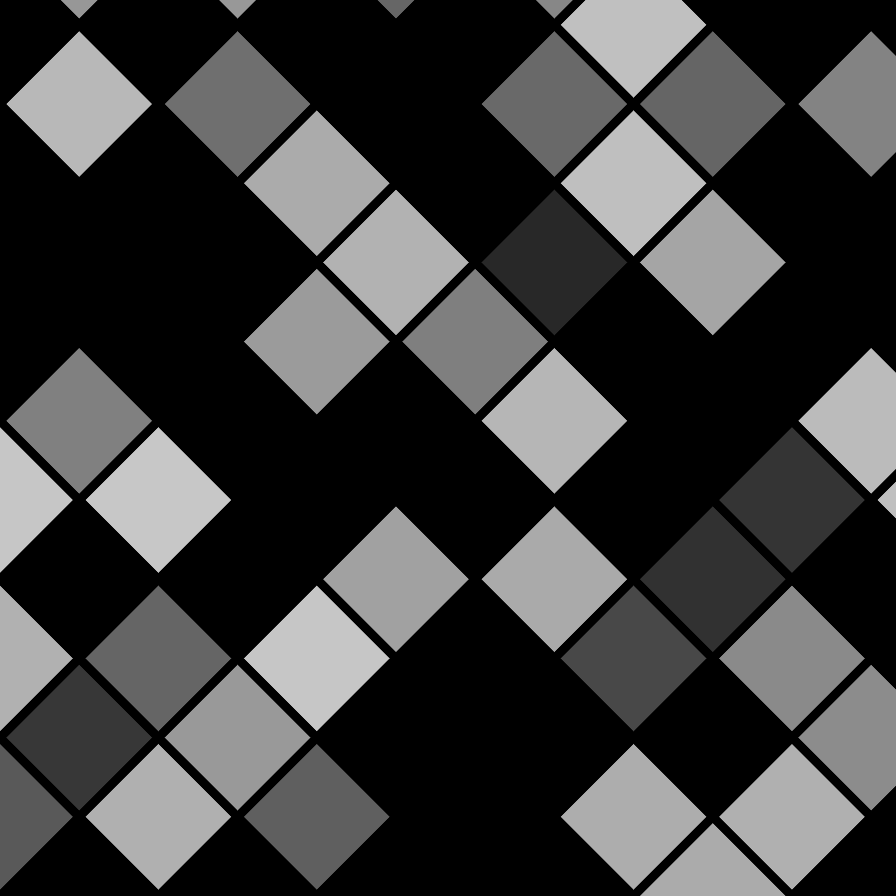
Reproduce this pattern procedurally as a WebGL 1 fragment shader.

```glsl
precision highp float;

uniform vec2 u_resolution;

const float CELLS = 8.0;         // cells per canvas side, along the tilted axes
const float HALF_SIDE = 0.46;    // half side of a tile, in cells
const float FILL_CHANCE = 0.51;  // share of cells holding a tile
const float BRIGHTEST = 0.79;

// Quarter-diagonal turn: rows and columns run along the diagonals
vec2 tilt(vec2 p) {
  return vec2(p.x + p.y, p.y - p.x) * sqrt(0.5);
}

float hash(vec2 cell, float seed) {
  return fract(sin(dot(cell, vec2(12.9898, 78.233)) + seed) * 43758.5453);
}

float squareDistance(vec2 p, float halfSide) {
  vec2 d = abs(p) - halfSide;
  return max(d.x, d.y);
}

// Grey of one cell: empty, or a random tone weighted towards the light end
float tileTone(vec2 cell, float chance, float brightest) {
  float filled = step(hash(cell, 0.0), chance);
  return filled * brightest * sqrt(hash(cell, 4.7));
}

void main() {
  float side = min(u_resolution.x, u_resolution.y);
  vec2 grid = tilt(gl_FragCoord.xy / side) * CELLS;
  vec2 cell = floor(grid);
  float pixel = CELLS / side;

  // Separate tiles on black
  float edge = squareDistance(grid - cell - 0.5, HALF_SIDE);
  float coverage = 1.0 - smoothstep(-0.5 * pixel, 0.5 * pixel, edge);
  float tone = tileTone(cell, FILL_CHANCE, BRIGHTEST);

  gl_FragColor = vec4(vec3(tone * coverage), 1.0);
}
```
